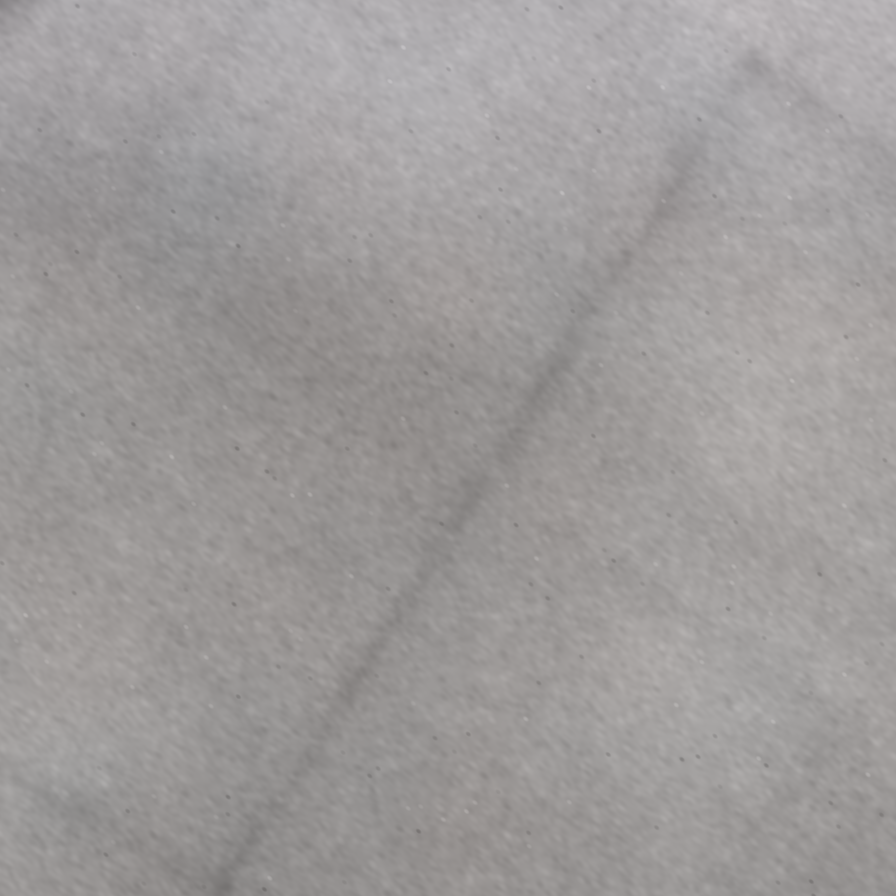
A three.js fragment shader for this texture:

```glsl
varying vec2 vUv;

const vec3 WARM_TINT = vec3(0.008, -0.004, -0.009);
const vec3 COOL_TINT = vec3(0.005, -0.007, 0.003);
const vec2 SEAM_DIR = vec2(0.55, 0.835);
const vec2 GRAIN_DIR = vec2(0.77, -0.64);

vec3 hash3(vec2 p) {
  vec3 q = fract(p.xyx * vec3(0.1031, 0.1030, 0.0973));
  q += dot(q, q.yxz + 33.33);
  return fract((q.xxy + q.yzz) * q.zyx);
}

// Coordinates along and across a unit direction
vec2 alignTo(vec2 p, vec2 dir) {
  return vec2(dot(p, dir), dot(p, vec2(-dir.y, dir.x)));
}

// Cellular noise: one soft blob of random sign per cell, about -1..1
float blobNoise(vec2 p, float seed) {
  vec2 cell = floor(p);
  float sum = 0.0;
  for (int j = -1; j <= 1; j++) {
    for (int i = -1; i <= 1; i++) {
      vec2 id = cell + vec2(float(i), float(j));
      vec3 h = hash3(id + seed);
      vec2 d = id + h.xy - p;
      float fall = max(0.0, 1.0 - dot(d, d));
      sum += (h.z * 2.0 - 1.0) * fall * fall;
    }
  }
  return sum;
}

// Sparse pits (negative) and bright chips (positive)
float specks(vec2 p, float density, float seed) {
  vec2 id = floor(p);
  vec3 h = hash3(id + seed);
  vec3 k = hash3(id + seed + 71.0);
  float d = length((fract(p) - 0.3 - 0.4 * h.xy) * vec2(0.8, 1.2));
  float spot = 1.0 - smoothstep(0.06, 0.28, d);
  return spot * step(h.z, density) * (k.x < 0.6 ? -1.0 : 0.8) * (0.4 + 0.6 * k.y);
}

// Soft ellipse aligned with the seams
float patchGlow(vec2 p, vec2 center, vec2 radii) {
  vec2 q = alignTo(p - center, SEAM_DIR) / radii;
  return exp(-dot(q, q));
}

// Blurred line between two points
float seam(vec2 p, vec2 a, vec2 b, float width) {
  vec2 ab = b - a;
  float t = clamp(dot(p - a, ab) / dot(ab, ab), 0.0, 1.0);
  float d = length(p - a - ab * t) / width;
  return exp(-d * d);
}

float broadTone(vec2 p) {
  float tone = 0.597 + 0.085 * smoothstep(0.72, 1.02, p.y);
  tone += 0.022 * smoothstep(0.4, 1.0, p.x);
  tone -= 0.022 * (1.0 - smoothstep(0.0, 0.3, p.y));
  tone += 0.040 * patchGlow(p, vec2(0.86, 0.62), vec2(0.22, 0.12));
  tone += 0.040 * patchGlow(p, vec2(0.77, 0.22), vec2(0.12, 0.15));
  tone += 0.035 * patchGlow(p, vec2(0.56, 0.86), vec2(0.14, 0.12));
  tone += 0.035 * patchGlow(p, vec2(0.00, 0.64), vec2(0.09, 0.05));
  tone += 0.022 * patchGlow(p, vec2(0.18, 0.27), vec2(0.17, 0.14));
  tone -= 0.025 * patchGlow(p, vec2(0.38, 0.58), vec2(0.12, 0.25));
  tone -= 0.025 * patchGlow(p, vec2(0.82, 0.40), vec2(0.06, 0.22));
  tone -= 0.200 * patchGlow(p, vec2(-0.01, 1.02), vec2(0.05, 0.05));
  return tone;
}

float seamShade(vec2 p) {
  vec2 q = p + 0.003 * vec2(sin(p.y * 31.0) + 0.5 * sin(p.y * 83.0), sin(p.x * 37.0));
  float wear = 0.8 + 0.3 * blobNoise(p * 22.0, 5.0);
  vec2 top = vec2(0.84, 0.93);
  vec2 foot = vec2(0.25, 0.01);
  float shade = 0.038 * seam(q, top, foot, 0.012);
  shade += 0.018 * seam(q, top, foot, 0.035);
  shade += 0.032 * seam(q, top, vec2(1.0, 0.81), 0.017);
  shade += 0.036 * seam(q, vec2(-0.02, 0.155), foot, 0.018);
  shade += 0.018 * seam(q, vec2(0.17, 0.70), vec2(0.50, 0.48), 0.026);
  shade += 0.026 * seam(q, vec2(0.62, 0.41), vec2(0.94, 0.20), 0.022);
  shade += 0.022 * seam(q, vec2(0.94, 0.20), vec2(0.85, 0.07), 0.016);
  shade += 0.020 * seam(q, vec2(0.28, 1.0), vec2(0.01, 0.60), 0.015);
  return shade * wear;
}

// Fine slanted fibres over a softer mottling
float grain(vec2 p) {
  vec2 g = alignTo(p, GRAIN_DIR);
  float fine = blobNoise(g * vec2(115.0, 205.0), 11.0);
  float medium = blobNoise(g * vec2(60.0, 95.0), 23.0);
  float coarse = blobNoise(g * vec2(26.0, 36.0), 37.0);
  return 0.026 * fine + 0.014 * medium + 0.008 * coarse;
}

void main() {
  vec2 p = vUv;
  float clouds = 0.024 * blobNoise(p * 4.5, 3.0) + 0.012 * blobNoise(p * 11.0, 47.0);
  float tone = broadTone(p) + clouds - seamShade(p) + grain(p);
  tone += 0.10 * specks(alignTo(p, GRAIN_DIR) * 75.0, 0.035, 59.0);

  // Warm low down, faintly violet near the top, with slight colour drift
  vec3 tint = mix(WARM_TINT, COOL_TINT, smoothstep(0.55, 1.0, p.y));
  tint += vec3(0.004, -0.001, -0.003) * blobNoise(p * 9.0, 83.0);
  gl_FragColor = vec4(vec3(tone) + tint, 1.0);
}
```
